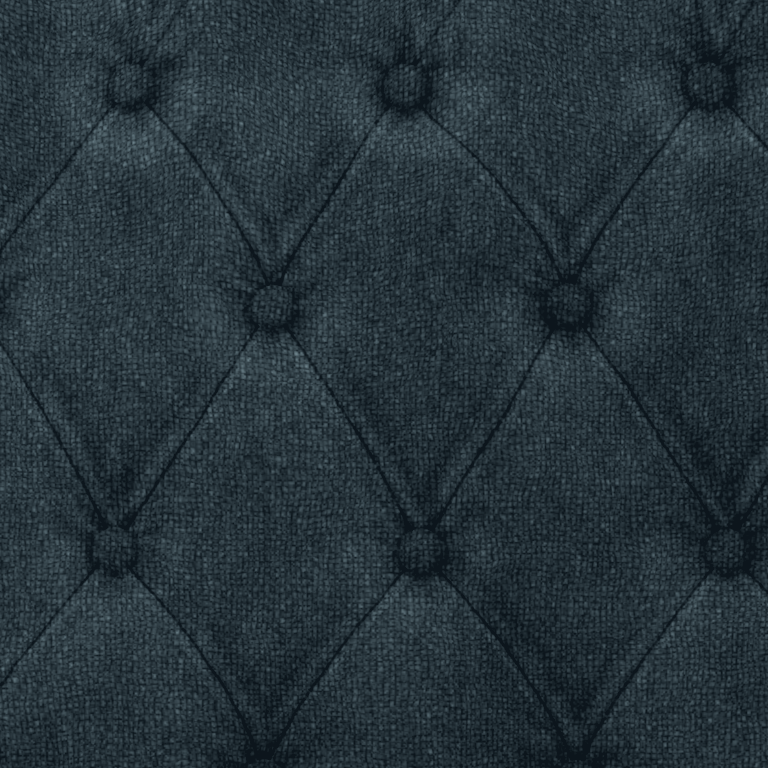
Write a WebGL 2 fragment shader that draws this texture.

```glsl
#version 300 es
precision highp float;
// Deep-buttoned blue-grey upholstery: a staggered lattice of covered buttons
// joined by seams and pleats into padded diamonds. Light levels from seams,
// dimples, wear and a plain-woven cloth are summed and mapped to one ramp.
uniform vec2 u_resolution;
out vec4 fragColor;
const float PI = 3.14159265;
const float ROW_HEIGHT = 0.302;
const float LAST_ROW = 3.0;
const float BUTTON_RADIUS = 0.029;
const vec3 CLOTH = vec3(0.142, 0.192, 0.219);
const vec3 SHEEN = vec3(0.200, 0.225, 0.228);

float hash(vec2 p) {
    vec3 q = fract(p.xyx * vec3(0.1031, 0.1030, 0.0973));
    q += dot(q, q.yzx + 33.33);
    return fract((q.x + q.y) * q.z);
}
float noise(vec2 p) {
    vec2 i = floor(p), f = fract(p);
    f = f * f * (3.0 - 2.0 * f);
    return mix(mix(hash(i), hash(i + vec2(1, 0)), f.x),
               mix(hash(i + vec2(0, 1)), hash(i + vec2(1, 1)), f.x), f.y);
}
float fbm(vec2 p) {
    float sum = 0.0, amp = 0.5;
    for (int i = 0; i < 4; i++) {
        sum += amp * (noise(p) - 0.5);
        p = p * 2.03 + 17.1;
        amp *= 0.55;
    }
    return sum;
}
float bell(float x, float width) { return exp(-x * x / (width * width)); }

// Button pitch narrows slightly towards the top
float pitchAt(float y) { return 0.41 - 0.04 * y; }

// Canvas position to lattice: x in button pitches, y in rows
vec2 toLattice(vec2 p) {
    float pull = 0.02 * bell(length(p - vec2(0.53, 0.89)), 0.16);
    float v = (p.y + 0.018) / ROW_HEIGHT;
    return vec2((p.x + pull - 0.548) / pitchAt(p.y) + 1.5, v - 0.055 * bell(v - 2.05, 0.5));
}
// Signed offset from the nearest button column of a staggered row
float columnOffset(float u, float row) {
    float w = u - 0.5 * mod(row, 2.0);
    return w - floor(w + 0.5);
}
// Canvas-unit vector from the nearest button
vec2 fromButton(vec2 lattice, float pitch) {
    vec2 best = vec2(1.0);
    for (int i = 0; i < 2; i++) {
        float row = floor(lattice.y) + float(i);
        vec2 d = vec2(columnOffset(lattice.x, row) * pitch, (lattice.y - row) * ROW_HEIGHT);
        if (row <= LAST_ROW && dot(d, d) < dot(best, best)) best = d;
    }
    return best;
}
// Seams rise from each button as a V with a pleat inside; the last row stays narrow
float seamLight(vec2 lattice, float pitch, float px) {
    float row = floor(lattice.y), t = fract(lattice.y);
    float top = step(LAST_ROW, row);
    float w = columnOffset(lattice.x - 0.18 * t * top, row);
    float bend = 1.25 + 0.14 * cos(PI * row) - 0.08 * sin(2.0 * PI * w);
    float d = (abs(w) - mix(0.5, 0.30, top) * pow(t, bend)) * pitch * 0.84;
    float inner = smoothstep(px, -px, d) * (1.0 - t);
    float outer = smoothstep(-px, px, d) * smoothstep(0.0, 0.6, t);
    float light = -0.14 * exp(-abs(d) / 0.016);
    light -= mix(0.42, 0.2, top) * (1.0 - smoothstep(0.0003, 0.0018 + px, abs(d)));
    light += inner * (0.36 * bell(d + 0.013, 0.009) - 0.28 * bell(d + 0.034, 0.012));
    light -= inner * 0.42 * exp(-t * 4.0);
    return light + outer * (0.26 * bell(d - 0.009, 0.007) + 0.10 * bell(d - 0.045, 0.035));
}
// Dimple, radiating pleats and glow on the padding around a button
float dimpleLight(vec2 d, float height) {
    float r = length(d), above = smoothstep(-0.01, 0.03, d.y);
    float pleats = sin(atan(d.x, d.y) * 9.0 + 5.0 * noise(d * 30.0 + height * 9.0));
    float rim = bell(r - BUTTON_RADIUS - 0.002, 0.006) * (0.26 - 0.14 * d.y / max(r, 0.001));
    return -0.30 * bell(r, 0.055) + 0.22 * above * pleats * bell(r, 0.08) - rim
         + (0.08 + 0.32 * height) * (1.0 - above) * bell(r - 0.075, 0.03);
}
// Domed button, lit from above, with a soft dark rim
float buttonLight(vec2 d) {
    vec2 q = d / BUTTON_RADIUS;
    return -0.08 + 0.20 * dot(q, vec2(-0.25, 0.9)) - 0.22 * smoothstep(0.6, 1.0, length(q));
}
// Plain weave: alternating over and under threads, bright flecks and fine fibres
float weaveLight(vec2 p) {
    vec2 q = p * vec2(136.0, 132.0) + 0.5 * vec2(noise(p * 60.0), noise(p * 60.0 + 9.0));
    vec2 cell = floor(q), ridge = sin(PI * fract(q));
    float over = mod(cell.x + cell.y, 2.0);
    float thread = mix(ridge.x * (0.45 + 0.55 * ridge.y), 0.75 * ridge.y * ridge.x, over);
    float fleck = pow(hash(cell), 4.0) * ridge.x * ridge.y;
    float fibre = noise(p * vec2(400.0, 390.0)) - 0.5;
    return 0.42 * (thread - 0.40) + 0.40 * (fleck - 0.08) + 0.62 * fibre;
}
void main() {
    vec2 p = gl_FragCoord.xy / u_resolution;
    float px = 1.0 / min(u_resolution.x, u_resolution.y);
    float pitch = pitchAt(p.y);
    vec2 wobble = 0.010 * vec2(fbm(p * 7.0), fbm(p * 7.0 + 40.0));
    vec2 lattice = toLattice(p + wobble);
    vec2 d = fromButton(lattice, pitch);
    // Padding, with the button on top
    float light = 0.04 + seamLight(lattice, pitch, px) + dimpleLight(d, p.y);
    light = mix(light, buttonLight(d), smoothstep(px, -px, length(d) - BUTTON_RADIUS));
    // Wear and streaks
    light += 0.46 * fbm(p * 6.0) + 0.26 * fbm(p * vec2(60.0, 24.0));
    light += 0.14 * (p.y - 0.5) - 0.12 * (p.x - 0.5);
    // Cloth slants over the upper padding
    float slant = 0.022 * smoothstep(0.3, 1.0, p.y) * sin(2.0 * PI * lattice.x);
    light += weaveLight(p + 2.0 * wobble + vec2(0, slant)) * (1.0 + 0.5 * clamp(light, -0.8, 0.5));
    fragColor = vec4(CLOTH + SHEEN * max(light, -0.48), 1.0);
}
```
